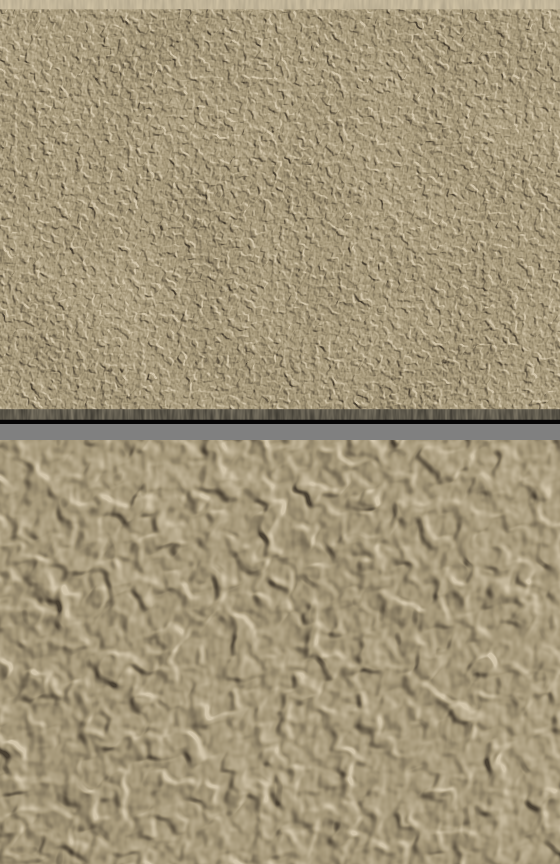
Top, the full canvas; bottom, a detail of the centre.
This texture is drawn by a WebGL 2 fragment shader. Its source:

```glsl
#version 300 es
precision highp float;

uniform vec2 u_resolution;
out vec4 outColor;

const vec3 SAND = vec3(0.645, 0.592, 0.470);
const vec3 SHADOW = vec3(0.37, 0.33, 0.26);
const vec3 HIGHLIGHT = vec3(0.83, 0.78, 0.675);
const vec3 TOP_TRIM = vec3(0.76, 0.71, 0.60);
const vec3 BASE_TRIM = vec3(0.37, 0.35, 0.30);
const vec3 GROUND = vec3(0.02, 0.015, 0.02);

// Unit gradient for a lattice cell
vec2 cellGradient(vec2 cell) {
  vec3 q = fract(cell.xyx * vec3(0.1031, 0.1030, 0.0973));
  q += dot(q, q.yzx + 33.33);
  float angle = 6.28318 * fract((q.x + q.y) * q.z);
  return vec2(cos(angle), sin(angle));
}

float gradientNoise(vec2 p) {
  vec2 i = floor(p);
  vec2 f = p - i;
  vec2 u = f * f * f * (f * (f * 6.0 - 15.0) + 10.0);
  vec2 e = vec2(0.0, 1.0);
  float a = dot(cellGradient(i), f);
  float b = dot(cellGradient(i + e.yx), f - e.yx);
  float c = dot(cellGradient(i + e.xy), f - e.xy);
  float d = dot(cellGradient(i + e.yy), f - e.yy);
  return mix(mix(a, b, u.x), mix(c, d, u.x), u.y);
}

// Chipped plateaus of uneven depth with finer crumbs on top
float plasterHeight(vec2 p, float chipScale) {
  vec2 warp = vec2(gradientNoise(p * 80.0 + 11.0), gradientNoise(p * 80.0 + 47.0));
  vec2 q = p + warp * 0.009;
  float depth = 0.75 + 1.1 * gradientNoise(p * chipScale * 0.6 + 61.0);
  float chips = smoothstep(-0.12, 0.30, gradientNoise(q * chipScale));
  float crumbs = gradientNoise(q * chipScale * 1.9 + 23.0);
  return depth * chips + 0.55 * crumbs;
}

// Positive where the relief faces the light
float reliefShade(vec2 p, vec2 toLight, float reach, float chipScale) {
  vec2 offset = toLight * reach;
  return plasterHeight(p - offset, chipScale) - plasterHeight(p + offset, chipScale);
}

// Small dark hollows gathered in loose clusters
float pits(vec2 p, float scale) {
  float cluster = smoothstep(-0.25, 0.35, gradientNoise(p * 9.0 + 5.0));
  vec2 q = p * vec2(1.25, 0.85) * scale;
  return cluster * smoothstep(0.30, 0.52, gradientNoise(q + 71.0));
}

vec3 toneColor(float tone) {
  vec3 lit = mix(SAND, HIGHLIGHT, clamp(tone, 0.0, 1.0));
  return mix(lit, SHADOW, clamp(-tone, 0.0, 1.3));
}

// Vertical fibres for the narrow trims
float fibres(vec2 p, float scale) {
  return gradientNoise(p * vec2(scale, 9.0)) + 0.6 * gradientNoise(p * vec2(scale * 2.3, 30.0) + 19.0);
}

float above(float y, float edge, float blur) {
  return smoothstep(edge - blur, edge + blur, y);
}

void main() {
  vec2 p = gl_FragCoord.xy / u_resolution.y;
  float blur = 0.8 / u_resolution.y;

  // Plaster field
  float tone = 0.06 + 1.2 * reliefShade(p, normalize(vec2(0.8, 0.6)), 0.0020, 50.0);
  tone += 0.42 * gradientNoise(p * vec2(200.0, 130.0) + 31.0);
  tone += 0.22 * gradientNoise(p * 5.0 + 3.0);
  tone -= 0.60 * pits(p, 60.0);
  vec3 color = toneColor(tone);

  // Pale trim above, grey trim and ground below
  vec3 topTrim = TOP_TRIM * (1.0 + 0.12 * fibres(p, 75.0));
  vec3 baseTrim = BASE_TRIM * (1.0 + 0.45 * fibres(p + 7.0, 85.0));
  color = mix(color, topTrim, above(p.y, 0.978, blur));
  color = mix(baseTrim, color, above(p.y, 0.035, blur));
  color = mix(GROUND, color, above(p.y, 0.010, blur));

  outColor = vec4(color, 1.0);
}
```
